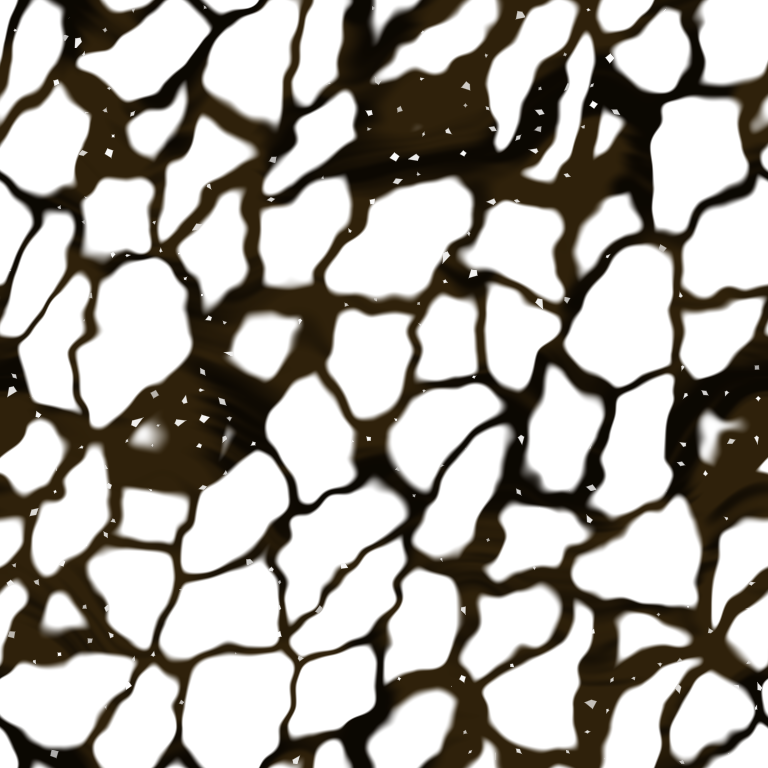
This pattern is drawn by a Shadertoy shader. Its source:

```glsl
const float CELLS = 8.0;
const float SPECKS = 32.0;

vec2 hash22(vec2 p) {
    vec3 a = fract(p.xyx * vec3(0.1031, 0.1030, 0.0973));
    a += dot(a, a.yzx + 33.33);
    return fract((a.xx + a.yz) * a.zy);
}

// Two channels of value noise that wrap after "period" lattice steps
vec2 noise(vec2 uv, vec2 period) {
    vec2 p = uv * period, i = floor(p), f = fract(p);
    f = f * f * (3.0 - 2.0 * f);
    vec2 lo = mix(hash22(mod(i, period)), hash22(mod(i + vec2(1, 0), period)), f.x);
    vec2 hi = mix(hash22(mod(i + vec2(0, 1), period)), hash22(mod(i + 1.0, period)), f.x);
    return mix(lo, hi, f.y);
}

// Offset from p to the site of a cell, in a metric that stretches cells up and right
vec2 siteOffset(vec2 cell, vec2 p) {
    vec2 site = cell + 0.06 + 0.88 * hash22(mod(cell, CELLS) + 17.0);
    return mat2(1.155, -0.217, -0.217, 0.905) * (site - p);
}

// x: rounded distance to the cell border, yz: wrapped cell id
vec3 roundedCells(vec2 p) {
    vec2 base = floor(p), nearest = base, toNearest = vec2(9.0);
    for (int y = -2; y <= 2; y++)
    for (int x = -2; x <= 2; x++) {
        vec2 cell = base + vec2(x, y), offset = siteOffset(cell, p);
        if (dot(offset, offset) < dot(toNearest, toNearest)) {
            toNearest = offset;
            nearest = cell;
        }
    }
    // Soft minimum over all bisectors rounds the corners
    float sum = 0.0;
    for (int y = -2; y <= 2; y++)
    for (int x = -2; x <= 2; x++) {
        if (x == 0 && y == 0) continue;
        vec2 other = siteOffset(nearest + vec2(x, y), p);
        float border = dot(0.5 * (toNearest + other), normalize(other - toNearest));
        sum += exp(-border / 0.045);
    }
    return vec3(-0.045 * log(sum), mod(nearest, CELLS));
}

// Small angular chips, one at most per lattice square
float specks(vec2 uv, float density) {
    vec2 p = uv * SPECKS, id = mod(floor(p), SPECKS);
    vec2 chance = hash22(id + 71.0), shape = hash22(id + 139.0);
    vec2 d = fract(p) - 0.25 - 0.5 * hash22(id + 211.0);
    float edge = -1.0;
    for (int i = 0; i < 4; i++) {
        float angle = 6.2832 * shape.x + 1.5708 * (float(i) + 0.7 * fract(shape.y * float(i + 3)));
        edge = max(edge, dot(d, vec2(cos(angle), sin(angle))));
    }
    float radius = mix(0.05, 0.15, chance.y * chance.y);
    float soft = max(0.03, 0.8 * SPECKS / iResolution.y);
    float cover = 1.0 - smoothstep(radius - soft, radius + soft, edge);
    return cover * step(chance.x, density) * mix(0.65, 1.0, shape.y);
}

// Dark umber with warped, thread-like streaks
vec3 umber(vec2 uv) {
    vec2 q = uv + 0.22 * (noise(uv, vec2(5)) - 0.5) + 0.06 * (noise(uv, vec2(13)) - 0.5);
    float tone = 0.65 * noise(q, vec2(9, 11)).x
               + 0.2 * noise(q, vec2(7, 46)).y
               + 0.15 * noise(q, vec2(16, 90)).x;
    return mix(vec3(0.045, 0.03, 0.008), vec3(0.185, 0.13, 0.042), smoothstep(0.28, 0.6, tone));
}

void mainImage(out vec4 fragColor, in vec2 fragCoord) {
    vec2 uv = fragCoord / iResolution.xy;

    // Uneven cell outlines
    vec2 p = uv * CELLS + 0.4 * (noise(uv, vec2(11)) - 0.5) + 0.13 * (noise(uv, vec2(37)) - 0.5);
    vec3 cell = roundedCells(p);

    // Veins widen in pools and around a few shrunken cells
    vec2 pool = noise(uv + 0.37, vec2(6));
    float shrink = pow(hash22(cell.yz + 53.0).x, 8.0);
    float width = 0.02 + 0.15 * smoothstep(0.55, 0.85, pool.x) + 0.2 * shrink;
    float blur = mix(0.04, 0.09, noise(uv, vec2(15)).y) + 0.06 * shrink;
    float white = smoothstep(width, width + blur, cell.x);

    float density = mix(0.22, 0.75, smoothstep(0.4, 0.75, noise(uv, vec2(8)).x));
    white = max(white, specks(uv, density));
    fragColor = vec4(mix(umber(uv), vec3(1.0), white), 1.0);
}
```
